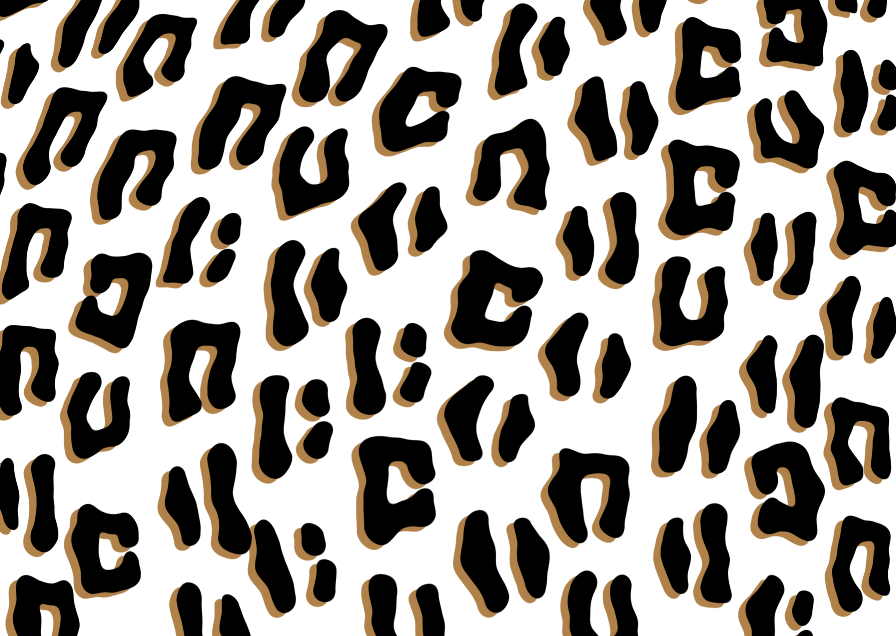
Reproduce this pattern procedurally as a WebGL 2 fragment shader.

```glsl
#version 300 es
precision highp float;

uniform vec2 u_resolution;
out vec4 fragColor;

#define CELL 0.162
#define ROW 1.27
#define JITTER 0.13
#define LEAN 0.42
#define WOBBLE 0.022
#define SHADOW vec2(0.0115, 0.0075)
#define INK vec3(0.0)
#define TAN vec3(0.69, 0.51, 0.29)
#define PAPER vec3(1.0)

vec4 hash4(vec2 id) {
    vec4 s = vec4(dot(id, vec2(127.1, 311.7)), dot(id, vec2(269.5, 183.3)),
                  dot(id, vec2(419.2, 371.9)), dot(id, vec2(83.7, 247.1)));
    return fract(sin(s) * 43758.547);
}

float smoothMin(float a, float b, float k) {
    float h = max(k - abs(a - b), 0.0) / k;
    return min(a, b) - h * h * k * 0.25;
}

// Capsule whose radius changes from one end to the other
float taper(vec2 p, vec2 a, vec2 b, float ra, float rb) {
    vec2 ab = b - a;
    float h = clamp(dot(p - a, ab) / dot(ab, ab), 0.0, 1.0);
    return length(p - a - ab * h) - mix(ra, rb, h);
}

// Bent brush mark through three joints; radii are top, middle, bottom
float stroke(vec2 p, vec2 top, vec2 mid, vec2 low, vec3 r) {
    return smoothMin(taper(p, top, mid, r.x, r.y),
                     taper(p, mid, low, r.y, r.z), 0.07);
}

float rosette(vec2 p, vec4 h, vec4 g) {
    p += WOBBLE * (sin(p.yx * 7.0 + h.xy * 6.28) + 0.5 * sin(p.yx * 15.0 + g.xy * 6.28));
    p.x *= h.w > 0.8 ? -1.0 : 1.0;

    // Long left mark: an oval or a pinched dumbbell, sometimes cut flat
    vec2 top = vec2(-0.20 + 0.12 * (g.x - 0.5), 0.36);
    vec2 low = vec2(-0.22 + 0.12 * (g.y - 0.5), -0.35);
    vec2 mid = vec2(-0.27 + 0.16 * (g.z - 0.5), 0.14 * (g.w - 0.5));
    vec3 girth = g.w > 0.5 ? vec3(0.12, 0.165, 0.13) : vec3(0.15, 0.095, 0.175);
    float left = stroke(p, top, mid, low, girth);
    if (h.z > 0.5) left = -smoothMin(-left, p.y + 0.43 - 0.2 * p.x, 0.05);

    // Right side: one mark, two dots, or the ends of a hook
    vec2 upper = vec2(0.25, 0.28 + 0.08 * (g.y - 0.5));
    vec2 lower = vec2(0.22, -0.27 + 0.1 * (g.x - 0.5));
    vec2 belly = vec2(0.27 + 0.1 * (g.w - 0.5), 0.0);
    float kind = h.x;
    if (kind < 0.36)
        return min(left, stroke(p, upper, belly, lower, vec3(0.09, 0.15, 0.10)));
    if (kind < 0.56) {
        float arm = stroke(p, upper, belly, lower, vec3(0.10, 0.10, 0.145));
        float arch = taper(p, top, upper, 0.12, 0.10);
        return smoothMin(left, smoothMin(arm, arch, 0.08), 0.08);
    }
    if (kind < 0.74) {
        float hook = stroke(p, top, upper, vec2(0.23, 0.13), vec3(0.12, 0.11, 0.13));
        float foot = stroke(p, low, lower, vec2(0.25, -0.14), vec3(0.12, 0.13, 0.10));
        return smoothMin(left, smoothMin(hook, foot, 0.05), 0.08);
    }
    if (kind < 0.88) {
        float dotHigh = taper(p, upper, vec2(0.23, 0.17), 0.12, 0.135);
        float dotLow = taper(p, vec2(0.27, -0.12), lower, 0.11, 0.13);
        return min(left, min(dotHigh, dotLow));
    }
    float arm = stroke(p, upper, belly, lower, vec3(0.12, 0.10, 0.13));
    return smoothMin(left, smoothMin(arm, taper(p, low, lower, 0.12, 0.11), 0.08), 0.08);
}

// Curve the grid so marks lean and shrink toward the edges
vec2 bend(vec2 p) {
    float c = p.x - 0.7;
    float side = 1.0 - p.x / 1.41;
    float rise = p.y - 0.35;
    return vec2(c + 0.22 * c * c * c - LEAN * side * rise * rise,
                p.y + 0.11 * p.y * p.y - 0.22 * side * p.x * p.y) / CELL;
}

float coat(vec2 p) {
    vec2 q = bend(p);
    float d = 9.0;
    for (int i = -1; i <= 1; i++) {
        float column = floor(q.x) + float(i);
        float shift = ROW * (0.5 * mod(column, 2.0) + 0.2 * hash4(vec2(column, 7.0)).x);
        float row = floor((q.y - shift) / ROW);
        for (int j = -1; j <= 1; j++) {
            vec2 id = vec2(column, row + float(j));
            vec4 h = hash4(id + 3.0);
            vec4 g = hash4(id + 41.0);
            vec2 centre = vec2(column + 0.5, (id.y + 0.5) * ROW + shift);
            vec2 local = q - centre - JITTER * (g.zx - 0.5);
            float turn = 0.4 * (h.y - 0.5);
            local = mat2(cos(turn), -sin(turn), sin(turn), cos(turn)) * local;
            float size = mix(0.88, 1.04, g.z);
            d = min(d, size * rosette(local / size, h, g));
        }
    }
    return d;
}

void main() {
    vec2 p = gl_FragCoord.xy / u_resolution.y;
    float soft = 0.75 / (u_resolution.y * CELL);
    vec3 color = mix(TAN, PAPER, smoothstep(-soft, soft, coat(p + SHADOW)));
    color = mix(INK, color, smoothstep(-soft, soft, coat(p)));
    fragColor = vec4(color, 1.0);
}
```
